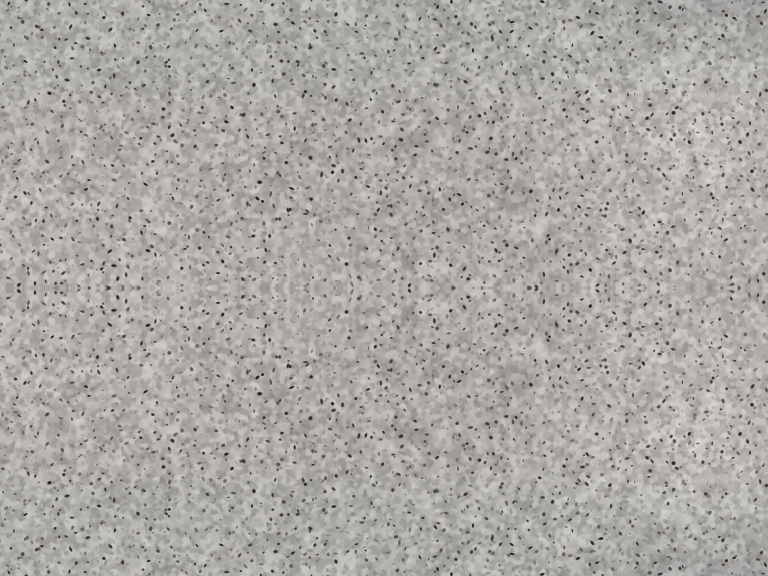
Give the GLSL for this texture, as a Shadertoy shader.

```glsl
// Speckled pale grey stone: soft cellular mottling under layers of scattered
// grains (pale flecks, grey blurs, dark chips), lit by broad uneven light.
// The slab is folded about its horizontal centre line.

#define MOTTLE_CELLS 115.0   // cells per canvas height
#define MOTTLE_DEPTH 0.17
#define CLOUD_CELLS  38.0
#define CLOUD_DEPTH  0.07
#define PALE_CELLS   72.0
#define GREY_CELLS   70.0
#define DARK_CELLS   62.0
#define EDGE         0.0014  // grain edge softness, in canvas heights
#define STONE        vec3(0.688, 0.679, 0.667)
#define PALE         vec3(0.80, 0.795, 0.785)
#define GREY         vec3(0.45, 0.44, 0.43)
#define CHIP         vec3(0.15, 0.14, 0.135)

vec3 hash3(vec2 cell) {
    vec3 h = fract(cell.xyx * vec3(0.1031, 0.1030, 0.0973));
    h += dot(h, h.yxz + 33.33);
    return fract((h.xxy + h.yzz) * h.zyx);
}

// Cellular noise with blended borders, 0..1
float softCells(vec2 p) {
    vec2 base = floor(p);
    float total = 0.0, weight = 0.0;
    for (int y = -1; y <= 1; y++)
    for (int x = -1; x <= 1; x++) {
        vec2 cell = base + vec2(x, y);
        vec3 rnd = hash3(cell + 71.0);
        vec2 d = p - cell - rnd.xy;
        float w = exp(-7.0 * dot(d, d));
        total += w * rnd.z;
        weight += w;
    }
    return total / weight;
}

// Scattered turned ellipses: x = opacity, y = random tint of the top grain
vec2 grains(vec2 p, float cells, float radius, float density, float seed) {
    vec2 q = p * cells, base = floor(q), result = vec2(0.0);
    for (int y = -1; y <= 1; y++)
    for (int x = -1; x <= 1; x++) {
        vec2 cell = base + vec2(x, y);
        vec3 place = hash3(cell + seed);
        vec3 form = hash3(cell + seed + 213.0);
        if (place.z > density) continue;
        vec2 d = (q - cell - place.xy) / cells;
        float angle = 6.2832 * form.x, c = cos(angle), s = sin(angle);
        d = mat2(c, -s, s, c) * d;
        float stretch = mix(1.0, 1.5, form.y);
        float size = radius * mix(0.55, 1.35, form.z);
        float dist = length(d * vec2(1.0 / stretch, stretch)) - size;
        float strength = mix(0.4, 1.0, fract(place.z * 57.0));
        float opacity = strength * (1.0 - smoothstep(-EDGE, EDGE, dist));
        if (opacity > result.x) result = vec2(opacity, fract(form.y * 91.0));
    }
    return result;
}

// Broad light: bright patches at the right, dim outer corners
float lighting(vec2 p, float aspect) {
    float x = p.x / aspect;
    float patches = exp(-30.0 * dot(p - vec2(0.9 * aspect, 0.24),
                                    p - vec2(0.9 * aspect, 0.24)));
    float corner = smoothstep(0.36, 0.52, p.y) * smoothstep(0.6, 1.0, x);
    float waves = 0.010 * sin(7.0 * x + 1.5) + 0.008 * sin(11.0 * p.y + 4.0 * x);
    return 1.0 + waves + 0.045 * patches - 0.11 * corner;
}

void mainImage(out vec4 fragColor, in vec2 fragCoord) {
    vec2 p = fragCoord / iResolution.y;
    float aspect = iResolution.x / iResolution.y;
    p.y = abs(p.y - 0.5);

    // Mottled ground
    vec3 color = STONE;
    color += MOTTLE_DEPTH * (softCells(p * MOTTLE_CELLS) - 0.5);
    color += CLOUD_DEPTH * (softCells(p * CLOUD_CELLS + 19.0) - 0.5);

    // Grains, from the palest to the darkest
    vec2 pale = grains(p, PALE_CELLS, 0.0032, 0.5, 11.0);
    vec2 grey = grains(p, GREY_CELLS, 0.0031, 0.55, 137.0);
    vec2 dark = grains(p, DARK_CELLS, 0.0024, 0.58, 401.0);
    color = mix(color, PALE, 0.5 * pale.x);
    color = mix(color, GREY, 0.5 * grey.x);
    vec3 rust = vec3(0.12, 0.04, 0.03) * smoothstep(0.8, 0.9, dark.y);
    color = mix(color, CHIP + rust, dark.x);

    // Light, warmer along the centre and cooler toward top and bottom
    color *= lighting(p, aspect);
    color += vec3(0.008, 0.0, -0.005) * (1.0 - 3.0 * p.y);
    fragColor = vec4(clamp(color, 0.0, 1.0), 1.0);
}
```
